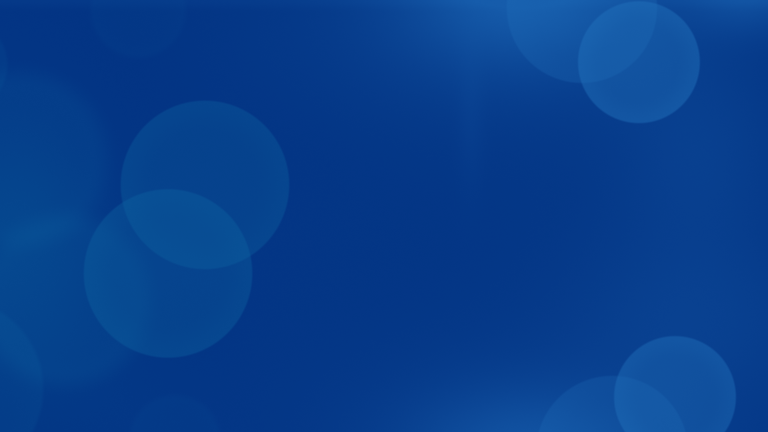
Give the GLSL for this background, as a WebGL 1 fragment shader.

```glsl
precision highp float;
// Deep blue backdrop with soft light pools along its edges and translucent
// bokeh discs. Elliptical Gaussian glows are mixed over a flat base, then discs
// with faint bright rims are laid on top; lengths are in canvas heights.

uniform vec2 u_resolution;

const vec3 BASE_BLUE = vec3(0.010, 0.203, 0.515);
const vec3 GLOW_BLUE = vec3(0.085, 0.360, 0.670);
const vec3 TEAL_BLUE = vec3(0.020, 0.310, 0.570);
const vec3 DISC_TEAL = vec3(0.050, 0.400, 0.640);
const vec3 DISC_BLUE = vec3(0.130, 0.450, 0.740);
const float RIM_BOOST = 0.25;    // extra disc opacity at the rim
const float CRISP = 0.003;       // edge width of focused discs
const float BLURRED = 0.035;     // edge width of unfocused discs
const float HAZE_AMOUNT = 0.05;  // strength of the drifting haze
const float GRAIN = 0.003;       // dither against banding

float hash(vec2 p) {
  vec3 q = fract(vec3(p.xyx) * 0.1031);
  q += dot(q, q.yzx + 33.33);
  return fract((q.x + q.y) * q.z);
}

float noise(vec2 p) {
  vec2 cell = floor(p), f = fract(p);
  f = f * f * (3.0 - 2.0 * f);
  return mix(mix(hash(cell), hash(cell + vec2(1.0, 0.0)), f.x),
             mix(hash(cell + vec2(0.0, 1.0)), hash(cell + 1.0), f.x), f.y);
}

float glow(vec2 p, vec2 center, vec2 radii) {
  vec2 d = (p - center) / radii;
  return exp(-dot(d, d));
}

// Opacity of a disc, a little denser toward its rim
float disc(vec2 p, vec2 center, float radius, float edge) {
  float d = length(p - center);
  float width = max(edge, 1.0 / u_resolution.y);
  float fill = 1.0 - smoothstep(radius - width, radius + width, d);
  return fill * (1.0 + RIM_BOOST * smoothstep(0.6, 1.0, d / radius));
}

vec3 lightPools(vec2 p) {
  vec3 color = BASE_BLUE;

  // Cool haze on the left
  color = mix(color, TEAL_BLUE, 0.48 * glow(p, vec2(0.03, 0.45), vec2(0.20, 0.26)));
  color = mix(color, TEAL_BLUE, 0.15 * glow(p, vec2(0.10, 0.15), vec2(0.30, 0.25)));

  // Top and bottom pools with wide falloff
  float light = 0.82 * glow(p, vec2(1.21, 1.03), vec2(0.28, 0.18));
  light += 0.20 * glow(p, vec2(1.15, 0.95), vec2(0.55, 0.34));
  light += 0.60 * glow(p, vec2(1.74, 1.02), vec2(0.16, 0.09));
  light += 0.56 * glow(p, vec2(1.22, -0.04), vec2(0.28, 0.14));
  light += 0.20 * glow(p, vec2(1.30, 0.00), vec2(0.55, 0.28));

  // Diffuse light on the right
  light += 0.23 * glow(p, vec2(1.62, 0.63), vec2(0.20, 0.24));
  light += 0.24 * glow(p, vec2(1.62, 0.27), vec2(0.30, 0.20));
  light += 0.10 * glow(p, vec2(1.09, 0.72), vec2(0.03, 0.16));

  // Thin sheen along the top edge
  light += 0.12 * smoothstep(0.970, 1.0, p.y);

  light += HAZE_AMOUNT * (noise(p * vec2(3.0, 4.5)) - 0.35);
  return mix(color, GLOW_BLUE, clamp(light, 0.0, 1.0));
}

void main() {
  vec2 p = gl_FragCoord.xy / u_resolution.y;
  vec3 color = lightPools(p);

  // Unfocused discs near the left border
  float faint = 0.13 * disc(p, vec2(0.045, 0.630), 0.200, BLURRED);
  faint += 0.15 * disc(p, vec2(0.150, 0.305), 0.195, BLURRED);
  faint += 0.12 * disc(p, vec2(-0.110, 0.100), 0.210, CRISP * 2.0);
  faint += 0.10 * disc(p, vec2(-0.090, 0.850), 0.107, CRISP * 2.0);
  faint += 0.06 * disc(p, vec2(0.320, 0.977), 0.110, CRISP * 3.0);
  faint += 0.06 * disc(p, vec2(0.405, -0.020), 0.105, CRISP * 3.0);
  color = mix(color, DISC_TEAL, faint);

  // Overlapping pair at center left
  color = mix(color, DISC_TEAL, 0.27 * disc(p, vec2(0.4745, 0.572), 0.195, CRISP));
  color = mix(color, DISC_TEAL, 0.29 * disc(p, vec2(0.3890, 0.367), 0.195, CRISP));

  // Brighter pairs at the upper and lower right
  color = mix(color, DISC_BLUE, 0.20 * disc(p, vec2(1.347, 0.982), 0.174, CRISP));
  color = mix(color, DISC_BLUE, 0.37 * disc(p, vec2(1.479, 0.856), 0.141, CRISP));
  color = mix(color, DISC_BLUE, 0.34 * disc(p, vec2(1.5625, 0.081), 0.141, CRISP));
  color = mix(color, DISC_BLUE, 0.18 * disc(p, vec2(1.417, -0.046), 0.176, CRISP));

  color += GRAIN * (hash(gl_FragCoord.xy) - 0.5);
  gl_FragColor = vec4(color, 1.0);
}
```
